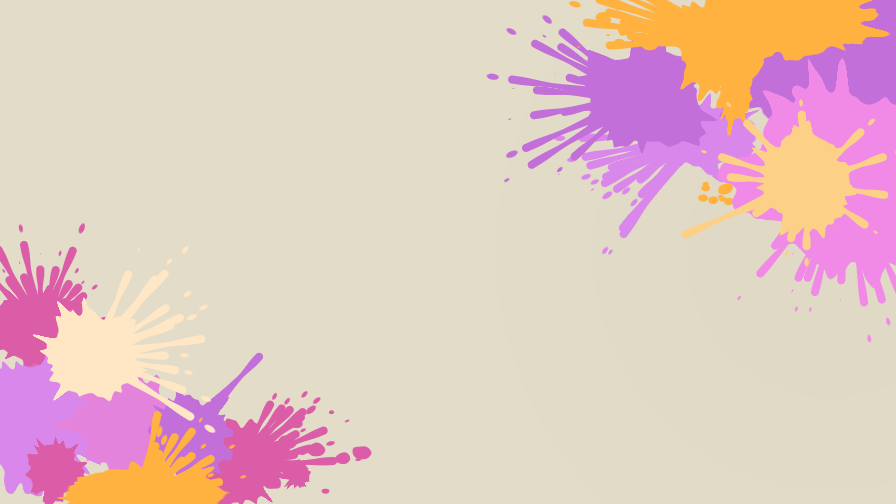
This background is drawn by a WebGL 1 fragment shader. Its source:

```glsl
precision highp float;
// Paint splashes in the upper right and lower left corners of a warm paper sheet.
// Each splash is a ragged ellipse with a fan of tapered rays and loose drops,
// layered from back to front. Units are canvas heights, origin at lower left.
uniform vec2 u_resolution;

const vec3 PAPER = vec3(0.890, 0.863, 0.788);
const vec3 PAPER_SHADE = vec3(0.868, 0.844, 0.765);
const vec3 PURPLE = vec3(0.765, 0.435, 0.850);
const vec3 VIOLET = vec3(0.855, 0.530, 0.925);
const vec3 PINK = vec3(0.940, 0.540, 0.900);
const vec3 ORCHID = vec3(0.895, 0.515, 0.860);
const vec3 MAGENTA = vec3(0.860, 0.365, 0.660);
const vec3 ORANGE = vec3(1.000, 0.700, 0.250);
const vec3 YELLOW = vec3(0.990, 0.815, 0.530);
const vec3 CREAM = vec3(1.000, 0.900, 0.770);
const int RAYS = 11;
const int DROPS = 9;
const float RAY_BASE = 0.016;  // extra half width where a ray leaves the body
const float RAY_THIN = 0.003;  // half width along the thin part
const float RAY_BULB = 0.005;  // extra half width near the tip

float hash(float n) {
  n = fract(n * 0.1031);
  n *= n + 33.33;
  return fract(n * (n + n));
}

float hash2(vec2 p) {
  vec3 q = fract(p.xyx * 0.1031);
  q += dot(q, q.yzx + 33.33);
  return fract((q.x + q.y) * q.z);
}

float noise(vec2 p) {
  vec2 i = floor(p), f = fract(p);
  f *= f * (3.0 - 2.0 * f);
  vec2 e = vec2(0.0, 1.0);
  return mix(mix(hash2(i), hash2(i + e.yx), f.x),
             mix(hash2(i + e.xy), hash2(i + e.yy), f.x), f.y);
}

// Ellipse whose radius varies with direction, giving short pointed lobes.
float blob(vec2 p, vec2 center, vec2 size, float seed) {
  vec2 q = (p - center) / size;
  float r = length(q);
  vec2 dir = q / max(r, 0.0001) + seed * 7.3 + 20.0;
  float edge = 0.76 + 0.32 * noise(dir * 3.0) + 0.5 * pow(noise(dir * 8.0), 3.0);
  edge += 0.12 * (noise(p * 45.0 + seed) - 0.5);
  return (r - edge) * min(size.x, size.y) * 0.8;
}

// Tapered stroke from a to b with a rounded bulb at its tip.
float streak(vec2 p, vec2 a, vec2 b) {
  vec2 axis = b - a;
  float t = clamp(dot(p - a, axis) / dot(axis, axis), 0.0, 1.0);
  float width = RAY_THIN + RAY_BASE * pow(1.0 - t, 2.0);
  width += RAY_BULB * smoothstep(0.65, 0.95, t);
  return length(p - a - axis * t) - width;
}

// fan = (middle angle, half spread, longest reach) of the rays.
float splat(vec2 p, vec2 center, vec2 size, vec3 fan, float seed) {
  if (length(p - center) > 1.4 * fan.z + 2.0 * max(size.x, size.y)) return 1.0;
  float d = blob(p, center, size, seed);
  for (int i = 0; i < RAYS; i++) {
    float k = float(i) + seed * 31.0;
    float spot = (float(i) + hash(k + 0.3)) / float(RAYS) * 2.0 - 1.0;
    float angle = fan.x + fan.y * spot;
    vec2 dir = vec2(cos(angle), sin(angle));
    float reach = fan.z * (0.55 + 0.45 * hash(k + 5.7));
    d = min(d, streak(p, center, center + dir * reach));
    // Loose drop flying ahead of the ray
    vec2 q = p - center - dir * reach * (1.12 + 0.2 * hash(k + 9.1));
    vec2 local = vec2(dot(q, dir) * 0.5, dot(q, vec2(-dir.y, dir.x)));
    d = min(d, length(local) - 0.006 * hash(k + 2.9));
  }
  return d;
}

float scatter(vec2 p, vec2 center, vec2 extent, float size, float seed) {
  float d = 1.0;
  for (int i = 0; i < DROPS; i++) {
    float k = float(i) * 3.0 + seed * 47.0;
    vec2 spot = center + extent * (2.0 * vec2(hash(k), hash(k + 1.4)) - 1.0);
    vec2 q = (p - spot) * vec2(0.8, 1.1);
    float wobble = 0.3 * size * (noise(p * 70.0) - 0.5);
    d = min(d, length(q) - size * (0.25 + 0.75 * hash(k + 2.2)) + wobble);
  }
  return d;
}

void paint(inout vec3 color, vec3 ink, float d) {
  color = mix(color, ink, clamp(0.5 - d * u_resolution.y, 0.0, 1.0));
}

void main() {
  vec2 p = gl_FragCoord.xy / u_resolution.y;
  float shade = smoothstep(0.9, 0.0, length(p - vec2(1.65, 0.5)));
  vec3 color = mix(PAPER, PAPER_SHADE, 0.7 * shade);

  // Upper right corner
  paint(color, VIOLET, splat(p, vec2(1.38, 0.73), vec2(0.11, 0.065), vec3(3.65, 0.5, 0.25), 1.0));
  paint(color, PURPLE, splat(p, vec2(1.27, 0.805), vec2(0.13, 0.095), vec3(3.1, 0.8, 0.26), 2.0));
  paint(color, PURPLE, blob(p, vec2(1.60, 0.84), vec2(0.16, 0.08), 3.0));
  paint(color, PURPLE, blob(p, vec2(1.76, 0.93), vec2(0.10, 0.14), 4.0));
  paint(color, ORANGE, splat(p, vec2(1.435, 0.92), vec2(0.10, 0.10), vec3(2.9, 0.35, 0.28), 5.0));
  paint(color, ORANGE, blob(p, vec2(1.59, 0.965), vec2(0.14, 0.075), 6.0));
  paint(color, ORANGE, blob(p, vec2(1.46, 0.815), vec2(0.035, 0.06), 7.0));
  paint(color, ORANGE, scatter(p, vec2(1.26, 0.95), vec2(0.07, 0.04), 0.017, 1.0));
  paint(color, ORANGE, scatter(p, vec2(1.43, 0.62), vec2(0.035, 0.02), 0.012, 2.0));
  paint(color, PINK, splat(p, vec2(1.678, 0.653), vec2(0.20, 0.175), vec3(-1.7, 0.6, 0.27), 8.0));
  float sun = splat(p, vec2(1.60, 0.635), vec2(0.095, 0.095), vec3(0.4, 3.1, 0.20), 9.0);
  paint(color, YELLOW, min(sun, streak(p, vec2(1.58, 0.63), vec2(1.36, 0.535))));

  // Lower left corner
  paint(color, MAGENTA, splat(p, vec2(0.08, 0.345), vec2(0.11, 0.075), vec3(1.55, 0.9, 0.19), 10.0));
  paint(color, VIOLET, blob(p, vec2(0.07, 0.165), vec2(0.13, 0.13), 11.0));
  paint(color, ORCHID, blob(p, vec2(0.26, 0.15), vec2(0.11, 0.10), 12.0));
  paint(color, MAGENTA, splat(p, vec2(0.47, 0.075), vec2(0.09, 0.07), vec3(0.5, 0.6, 0.20), 13.0));
  paint(color, MAGENTA, blob(p, vec2(0.59, 0.06), vec2(0.027), 14.0));
  paint(color, MAGENTA, scatter(p, vec2(0.62, 0.13), vec2(0.12, 0.11), 0.015, 3.0));
  paint(color, MAGENTA, blob(p, vec2(0.11, 0.065), vec2(0.055, 0.055), 15.0));
  float plume = blob(p, vec2(0.38, 0.14), vec2(0.075, 0.075), 16.0);
  paint(color, PURPLE, min(plume, streak(p, vec2(0.40, 0.17), vec2(0.514, 0.292))));
  paint(color, ORANGE, splat(p, vec2(0.28, 0.01), vec2(0.17, 0.065), vec3(0.8, 0.7, 0.17), 17.0));
  paint(color, CREAM, splat(p, vec2(0.185, 0.293), vec2(0.095, 0.09), vec3(0.3, 0.9, 0.24), 18.0));

  gl_FragColor = vec4(color, 1.0);
}
```
